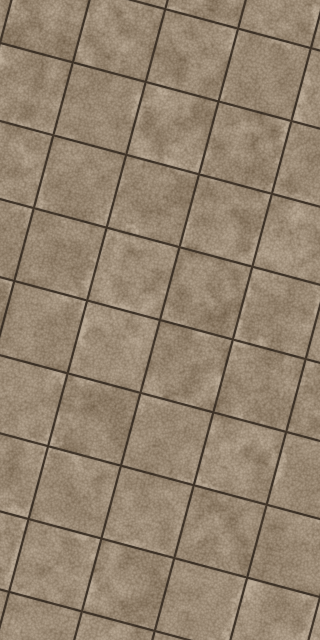
A Shadertoy shader for this texture:

```glsl
// Square stone floor tiles laid on a tilt, with mottled faces, worn edges and dark grout.
#define TILES_ACROSS 4.243   // tile sides per canvas width
#define TILT 0.2618          // clockwise turn in radians
#define GROUT_WIDTH 0.028    // in tile sides
#define CLOUD_SCALE 5.0
#define CLOUD_CONTRAST 1.1
#define GRAIN_SCALE 27.0
#define GRAIN_CONTRAST 0.55
#define TILE_VARIATION 0.16
#define WEAR_AMOUNT 0.55

const vec3 STONE_DARK  = vec3(0.495, 0.425, 0.340);
const vec3 STONE_LIGHT = vec3(0.690, 0.625, 0.545);
const vec3 GROUT_COLOR = vec3(0.245, 0.200, 0.155);

vec2 hash2(vec2 p) {
    vec3 q = fract(p.xyx * vec3(0.1031, 0.1030, 0.0973));
    q += dot(q, q.yzx + 33.33);
    return fract((q.xx + q.yz) * q.zy);
}

float valueNoise(vec2 p) {
    vec2 cell = floor(p), f = fract(p);
    f = f * f * (3.0 - 2.0 * f);
    float low  = mix(hash2(cell).x, hash2(cell + vec2(1, 0)).x, f.x);
    float high = mix(hash2(cell + vec2(0, 1)).x, hash2(cell + vec2(1, 1)).x, f.x);
    return mix(low, high, f.y);
}

float clouds(vec2 p) {
    float sum = 0.0, weight = 0.5;
    for (int i = 0; i < 4; i++) {
        sum += weight * valueNoise(p);
        p = mat2(1.6, 1.2, -1.2, 1.6) * p + 7.3;
        weight *= 0.55;
    }
    return sum / 1.01;
}

// Distance to the nearest scattered point
float cellular(vec2 p) {
    vec2 cell = floor(p), f = fract(p);
    float nearest = 2.0;
    for (int y = -1; y <= 1; y++)
    for (int x = -1; x <= 1; x++) {
        vec2 o = vec2(x, y);
        vec2 d = o + hash2(cell + o) - f;
        nearest = min(nearest, dot(d, d));
    }
    return sqrt(nearest);
}

void mainImage(out vec4 fragColor, in vec2 fragCoord) {
    // Tilted grid with a joint crossing at the canvas centre
    vec2 p = (fragCoord - 0.5 * iResolution.xy) / iResolution.x * TILES_ACROSS;
    float c = cos(TILT), s = sin(TILT);
    p = mat2(c, s, -s, c) * p;
    vec2 id = floor(p);
    vec2 fromCentre = abs(fract(p) - 0.5);
    float edge = 0.5 - max(fromCentre.x, fromCentre.y);

    // Each tile gets its own patch of stone, tone and mottling strength
    vec2 seed = hash2(id + 41.0);
    vec2 stone = p + floor(seed * 40.0) * 3.0 + 60.0;
    float mottling = CLOUD_CONTRAST * mix(0.6, 1.25, seed.y);
    float tone = 0.5 + TILE_VARIATION * (seed.x - 0.5);
    tone += mottling * (clouds(stone * CLOUD_SCALE) - 0.5);

    // Fine pitted grain
    tone += GRAIN_CONTRAST * (0.46 - cellular(stone * GRAIN_SCALE));
    tone += 0.5 * GRAIN_CONTRAST * (valueNoise(stone * GRAIN_SCALE * 1.7) - 0.5);

    // Pale wear in ragged patches along the edges
    float ragged = clouds(stone * 9.0 + 19.0);
    float patches = smoothstep(0.5, 0.8, valueNoise(stone * 2.3 + 5.0));
    float wear = patches * smoothstep(0.13, 0.0, edge + 0.25 * (ragged - 0.45));
    tone += WEAR_AMOUNT * wear;
    vec3 color = mix(STONE_DARK, STONE_LIGHT, clamp(tone, -0.25, 1.2));

    // Soft shade beside the joint, then the grout itself
    float pixel = TILES_ACROSS / iResolution.x;
    float halfWidth = 0.5 * GROUT_WIDTH;
    color *= 1.0 - 0.10 * smoothstep(halfWidth + 0.02, halfWidth, edge);
    float grout = 1.0 - smoothstep(-0.6 * pixel, 0.6 * pixel, edge - halfWidth);
    vec3 groutColor = GROUT_COLOR * (0.9 + 0.2 * valueNoise(p * 22.0 + 300.0));
    fragColor = vec4(mix(color, groutColor, grout), 1.0);
}
```
